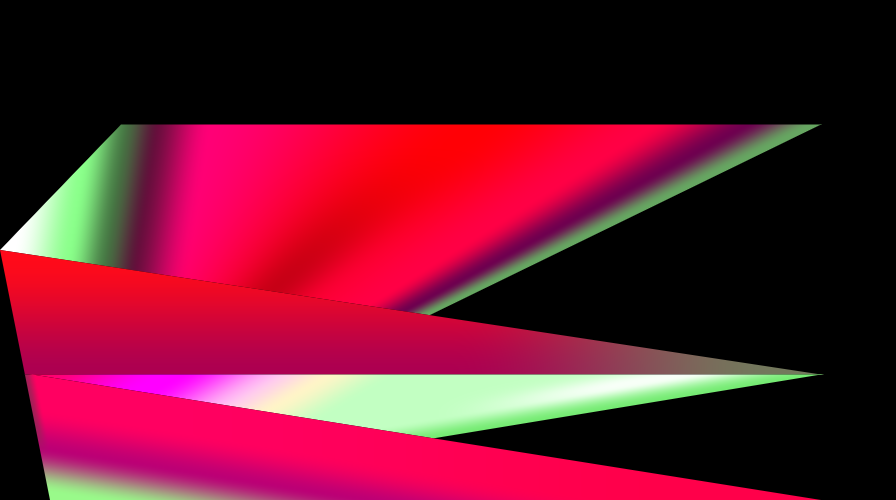
This background is drawn by a Shadertoy shader. Its source:

```glsl
// Signed distance to the line a-b, positive on its left side
float side(vec2 p, vec2 a, vec2 b) {
    vec2 d = normalize(b - a);
    return d.x * (p.y - a.y) - d.y * (p.x - a.x);
}

// Antialiased coverage of a signed distance in canvas heights
float cover(float d) {
    return clamp(0.5 + d * iResolution.y, 0.0, 1.0);
}

vec3 ramp(vec3 from, vec3 to, float start, float end, float t) {
    return mix(from, to, smoothstep(start, end, t));
}

// Upper sail: a fan of folds with a pale green left corner
vec3 upperColor(vec2 p) {
    float fan = (p.x - 0.17) / max(p.y - 0.033, 0.01);
    vec3 c = ramp(vec3(1.0, 0.0, 0.47), vec3(1.0, 0.0, 0.02), 0.3, 1.08, fan);
    float low = smoothstep(0.72, 0.42, p.y);
    c.r -= 0.22 * low * exp(-pow((fan - 0.98) / 0.2, 2.0));
    c.b += 0.16 * low * smoothstep(0.8, 1.3, fan);
    c = ramp(c, vec3(1.0, 0.0, 0.27), 1.1, 1.6, fan);
    c = ramp(c, vec3(0.43, 0.0, 0.31), 1.58, 1.86, fan);
    c = ramp(c, vec3(0.4, 0.65, 0.38), 1.84, 2.03, fan);

    float across = p.x - 0.15 * (p.y - 0.453);
    vec3 corner = ramp(vec3(1.0), vec3(0.54, 1.0, 0.54), 0.02, 0.14, across);
    corner = ramp(corner, vec3(0.27, 0.46, 0.26), 0.13, 0.215, across);
    corner = ramp(corner, vec3(0.36, 0.06, 0.22), 0.2, 0.275, across);
    return mix(corner, c, smoothstep(0.25, 0.38, across));
}

// Middle blade: red to plum, fading to olive at its tip
vec3 middleColor(vec2 p) {
    vec3 c = ramp(vec3(1.0, 0.04, 0.1), vec3(0.67, 0.0, 0.32), 0.49, 0.24, p.y);
    return ramp(c, vec3(0.45, 0.47, 0.36), 0.9, 1.55, p.x);
}

// Bright wedge: magenta through cream to mint
vec3 wedgeColor(vec2 p, float edge) {
    float k = p.x + 1.7 * (0.251 - p.y);
    vec3 c = ramp(vec3(1.0, 0.0, 0.4), vec3(1.0, 0.0, 1.0), 0.07, 0.33, k);
    c = ramp(c, vec3(1.0, 0.78, 0.95), 0.36, 0.58, k);
    c = ramp(c, vec3(1.0, 0.96, 0.78), 0.54, 0.67, k);
    c = ramp(c, vec3(0.76, 1.0, 0.76), 0.65, 0.8, k);
    float sheen = exp(-pow((edge - 0.045) / 0.022, 2.0));
    c = mix(c, vec3(0.97, 1.0, 0.97), sheen * smoothstep(0.85, 1.25, p.x));
    return ramp(vec3(0.46, 0.92, 0.45), c, 0.0, 0.04, edge);
}

// Lower blade: pink, a plum fold, then green in the corner
vec3 lowerColor(vec2 p, float edge) {
    float depth = 1.0 - p.y - 0.16 * (p.x - 0.093);
    vec3 c = ramp(vec3(1.0, 0.0, 0.38), vec3(0.73, 0.0, 0.46), 0.82, 0.905, depth);
    c = mix(c, vec3(1.0, 0.0, 0.25), 0.7 * smoothstep(0.3, 1.4, p.x)
        * smoothstep(0.9, 0.82, depth));
    c = ramp(c, vec3(0.6, 0.98, 0.54), 0.895, 0.985, depth);
    float rim = smoothstep(0.022, 0.0, edge) * smoothstep(0.08, 0.15, p.y);
    return mix(c, vec3(0.55, 0.15, 0.33), 0.8 * rim);
}

void mainImage(out vec4 fragColor, in vec2 fragCoord) {
    vec2 p = fragCoord / iResolution.y;
    vec2 left = vec2(0.0, 0.5);
    vec2 tip = vec2(1.642, 0.251);

    // Edges shared by the shapes
    float aboveBlade = side(p, left, tip);
    float aboveLower = side(p, vec2(0.065, 0.251), vec2(1.642, 0.0));
    float leftRim = side(p, vec2(0.1, 0.0), left) * -1.0;
    float aboveMint = side(p, vec2(0.865, 0.123), tip);
    float aboveShelf = p.y - 0.251;

    // Coverage of each shape
    float upper = min(min(aboveBlade, 0.751 - p.y),
        min(side(p, vec2(0.242, 0.751), left),
            side(p, vec2(0.86, 0.37), vec2(1.642, 0.751))));
    float middle = min(min(-aboveBlade, aboveShelf), leftRim);
    float wedge = min(min(-aboveShelf, aboveLower), aboveMint);
    float lower = min(min(-aboveLower, -aboveShelf), leftRim);

    vec3 color = vec3(0.0);
    color = mix(color, upperColor(p), cover(upper));
    color = mix(color, middleColor(p), cover(middle));
    color = mix(color, wedgeColor(p, aboveMint), cover(wedge));
    color = mix(color, lowerColor(p, leftRim), cover(lower));
    fragColor = vec4(color, 1.0);
}
```
